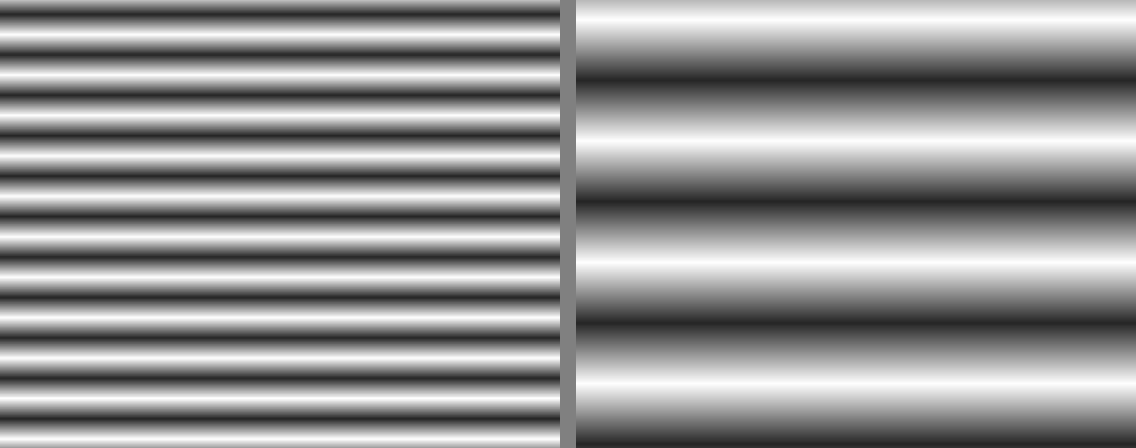
Left, the full canvas; right, a detail of the centre.
Reproduce this pattern procedurally as a Shadertoy shader.

```glsl
// Triangle wave: 1 on each ridge, 0 in each groove
float ridgeHeight(float phase) {
    return abs(2.0 * fract(phase) - 1.0);
}

void mainImage(out vec4 fragColor, in vec2 fragCoord) {
    float y = fragCoord.y / iResolution.y;

    // Horizontal corrugations, just over eleven down the canvas
    float phase = (y - 0.0202) * 11.08;

    // Linear ramp from dark groove to white ridge
    float shade = mix(0.145, 1.0, ridgeHeight(phase));
    fragColor = vec4(vec3(shade), 1.0);
}
```
